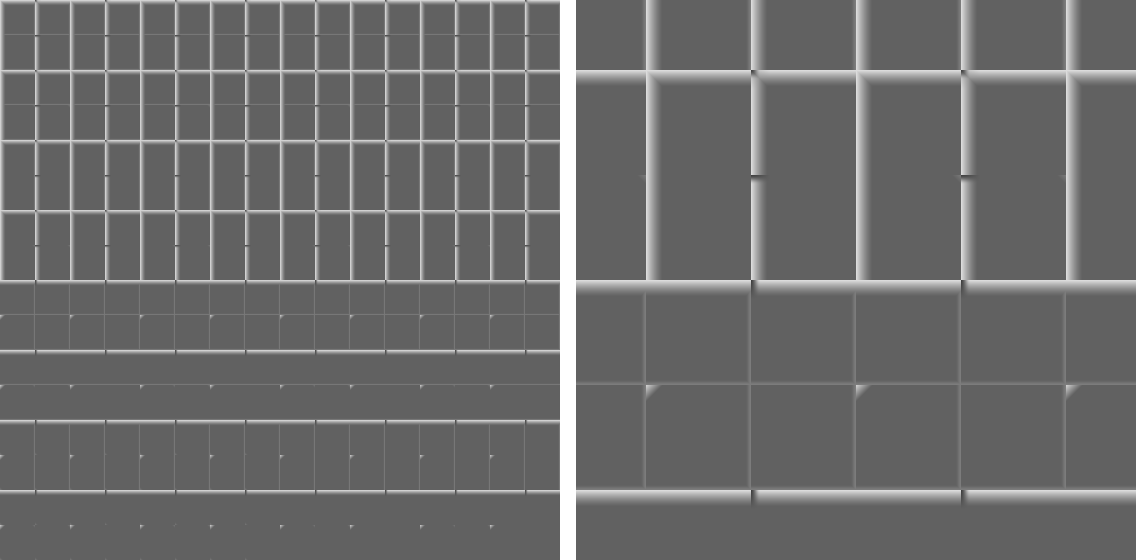
Left, the full canvas; right, a detail of the centre.
Reproduce this texture map procedurally as a WebGL 2 fragment shader.

```glsl
#version 300 es
precision highp float;
// Sheet of 16 by 16 grey bevelled tiles, one for each mix of edges and corners.
uniform vec2 u_resolution;
out vec4 fragColor;

// Soft highlight that fades with distance from a lit edge
float litEdge(float d) {
  return 0.5 * pow(max(1.0 - d / 0.16, 0.0), 1.4);
}

// Thin faint rim on the far edges
float rim(float d) {
  return 0.11 * (1.0 - smoothstep(0.0, 0.05, d));
}

// Triangular spot in a corner
float cornerSpot(vec2 d, float size) {
  return max(1.0 - (d.x + d.y) / size, 0.0);
}

// Dark tick, long in one direction and thin in the other
float tick(float along, float across) {
  return max(1.0 - along / 0.18, 0.0) * max(1.0 - across / 0.07, 0.0);
}

float tileSheet(vec2 uv) {
  vec2 grid = vec2(uv.x, 1.0 - uv.y) * 16.0;
  ivec2 cell = ivec2(floor(grid));
  vec2 near = fract(grid);
  vec2 far = 1.0 - near;

  // Row bits remove edges, column bits remove corners
  bool top = (cell.y & 1) == 0;
  bool right = (cell.y & 2) == 0;
  bool bottom = (cell.y & 4) == 0;
  bool left = (cell.y & 8) == 0;
  bool notched = (cell.x & 1) == 1;

  // Bright upper and left bevels, cut back at notched corners
  float light = 0.0;
  float dark = 0.0;
  if (left) {
    float cut = notched ? smoothstep(0.0, 0.09, near.y) : 1.0;
    light = max(light, litEdge(near.x) * cut);
    if (notched) dark = max(dark, tick(near.x, near.y));
  }
  if (top) {
    float cut = notched ? smoothstep(0.0, 0.09, near.x) : 1.0;
    light = max(light, litEdge(near.y) * cut);
    if (notched) dark = max(dark, tick(near.y, near.x));
  }

  // Faint right and lower rims
  if (right) light = max(light, rim(far.x));
  if (bottom) light = max(light, rim(far.y));

  // Inner corners where both neighbouring edges are missing
  if (!top && !left && !notched)
    light = max(light, 0.46 * cornerSpot(near, 0.16));
  if (!top && !right && (cell.x & 2) == 0)
    light = max(light, 0.1 * cornerSpot(vec2(far.x, near.y), 0.09));
  if (!bottom && !left && (cell.x & 8) == 0)
    light = max(light, 0.1 * cornerSpot(vec2(near.x, far.y), 0.09));

  return 0.38 + light - 0.15 * dark;
}

void main() {
  // Four samples per pixel smooth the tile borders
  float grey = 0.0;
  for (int i = 0; i < 4; i++) {
    vec2 offset = vec2(i & 1, i >> 1) * 0.5 - 0.25;
    grey += 0.25 * tileSheet((gl_FragCoord.xy + offset) / u_resolution);
  }
  fragColor = vec4(vec3(grey), 1.0);
}
```
